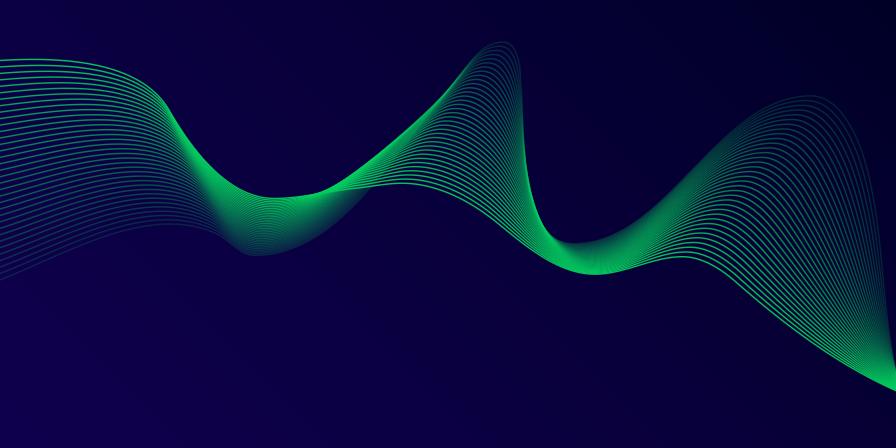
Give the GLSL for this background, as a Shadertoy shader.

```glsl
const int NODES = 10;
const float LINES = 35.0;

// Guide curves: x, y, heading angle at each node
const vec3 brightGuide[NODES] = vec3[NODES](
    vec3(0.0, 0.865, 0.06), vec3(0.378, 0.753, -1.05), vec3(0.612, 0.557, 0.0),
    vec3(0.794, 0.58, 0.1), vec3(0.898, 0.591, 0.0), vec3(1.107, 0.505, -0.68),
    vec3(1.328, 0.388, 0.0), vec3(1.523, 0.427, 0.0), vec3(1.641, 0.372, -0.72),
    vec3(2.0, 0.128, -0.42));
const vec3 faintGuide[NODES] = vec3[NODES](
    vec3(0.0, 0.375, 0.38), vec3(0.482, 0.479, -0.42), vec3(0.568, 0.43, 0.0),
    vec3(1.003, 0.802, 0.85), vec3(1.122, 0.906, 0.0), vec3(1.164, 0.792, -1.5),
    vec3(1.281, 0.456, 0.0), vec3(1.81, 0.786, 0.0), vec3(1.932, 0.635, -1.3),
    vec3(2.0, 0.172, -1.35));

vec3 blendedNode(int k, float blend) {
    return mix(brightGuide[k], faintGuide[k], blend);
}

// Distance from p to one strand, blended between the two guides
float strandDistance(vec2 p, float blend) {
    int k = 0;
    while (k < NODES - 2 && p.x > blendedNode(k + 1, blend).x) k++;
    vec3 a = blendedNode(k, blend);
    vec3 b = blendedNode(k + 1, blend);

    // Cubic coefficients, with tangents as long as the chord
    vec2 chord = b.xy - a.xy;
    vec2 startTangent = length(chord) * vec2(cos(a.z), sin(a.z));
    vec2 endTangent = length(chord) * vec2(cos(b.z), sin(b.z));
    vec2 c2 = 3.0 * chord - 2.0 * startTangent - endTangent;
    vec2 c3 = startTangent + endTangent - 2.0 * chord;

    // Bisect for the parameter at this x
    float t = 0.5;
    float stepSize = 0.25;
    for (int i = 0; i < 10; i++) {
        float x = a.x + t * (startTangent.x + t * (c2.x + t * c3.x));
        t += x < p.x ? stepSize : -stepSize;
        stepSize *= 0.5;
    }
    vec2 offset = p - a.xy - t * (startTangent + t * (c2 + t * c3));
    vec2 tangent = startTangent + t * (2.0 * c2 + 3.0 * t * c3);
    return abs(offset.x * tangent.y - offset.y * tangent.x) / max(length(tangent), 1e-4);
}

// Share of a pixel covered by a stroke
float strokeCoverage(float d, float halfWidth, float pixel) {
    float covered = min(d + 0.5 * pixel, halfWidth) - max(d - 0.5 * pixel, -halfWidth);
    return clamp(covered / pixel, 0.0, 1.0);
}

void mainImage(out vec4 fragColor, in vec2 fragCoord) {
    vec2 p = fragCoord / iResolution.xy * vec2(2.0, 1.0);
    float pixel = 1.0 / iResolution.y;

    // Diagonal night gradient
    float diagonal = clamp((p.x + p.y) / 3.0, 0.0, 1.0);
    vec3 color = mix(vec3(0.06, 0.0, 0.305), vec3(0.0, 0.0, 0.15), diagonal * mix(0.8, 1.0, diagonal));

    // Ribbon of strands, fading toward the faint guide
    vec3 green = vec3(0.01, 0.8, 0.37);
    for (float i = 0.0; i < LINES; i++) {
        float blend = i / (LINES - 1.0);
        float coverage = strokeCoverage(strandDistance(p, blend), 0.0016, pixel);
        color = mix(color, green, coverage * mix(0.95, 0.17, blend));
    }
    fragColor = vec4(color, 1.0);
}
```
